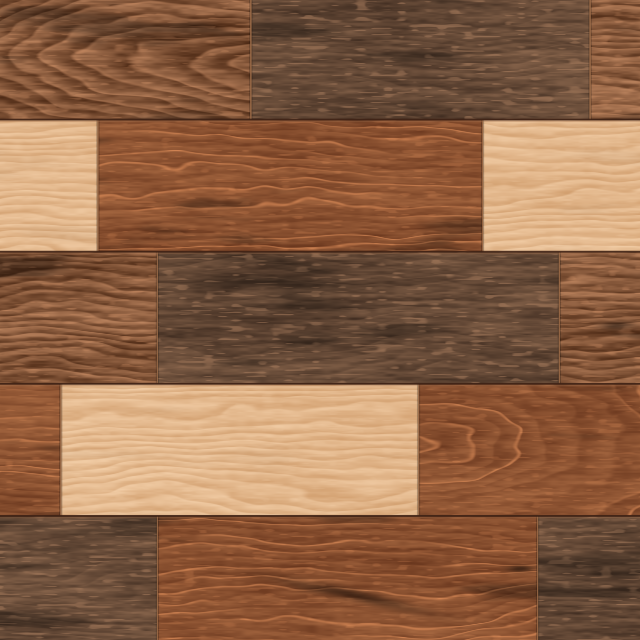
Give the GLSL for this texture, as a three.js fragment shader.

```glsl
varying vec2 vUv;

float hash(vec2 p) {
  vec3 q = fract(p.xyx * 0.1031);
  q += dot(q, q.yzx + 33.33);
  return fract((q.x + q.y) * q.z);
}

float noise(vec2 p) {
  vec2 i = floor(p), f = fract(p);
  f = f * f * (3.0 - 2.0 * f);
  return mix(mix(hash(i), hash(i + vec2(1.0, 0.0)), f.x),
             mix(hash(i + vec2(0.0, 1.0)), hash(i + 1.0), f.x), f.y);
}

float fbm(vec2 p) {
  float sum = 0.0, gain = 0.533;
  for (int i = 0; i < 4; i++) {
    sum += gain * noise(p);
    p = p * 2.03 + 7.1;
    gain *= 0.5;
  }
  return sum;
}

// Left and right joint of each row, counted from the bottom
vec2 rowJoints(float row) {
  if (row < 0.5) return vec2(0.246, 0.840);
  if (row < 1.5) return vec2(0.095, 0.654);
  if (row < 2.5) return vec2(0.246, 0.874);
  if (row < 3.5) return vec2(0.153, 0.754);
  return vec2(0.392, 0.922);
}

// Wood of the outer and the middle planks: 0 ash, 1 cherry, 2 walnut, 3 smoked
vec2 rowWoods(float row) {
  if (row < 0.5) return vec2(3.0, 1.0);
  if (row < 1.5) return vec2(1.0, 0.0);
  if (row < 2.5) return vec2(2.0, 3.0);
  if (row < 3.5) return vec2(0.0, 1.0);
  return vec2(2.0, 3.0);
}

float smudge(vec2 p, vec2 center, vec2 radius) {
  vec2 q = (p - center) / radius;
  return exp(-dot(q, q));
}

void main() {
  vec2 p = vUv;

  // Plank layout
  float level = (p.y + 0.0124) / 0.2064;
  float row = floor(level);
  vec2 joints = rowJoints(row);
  float column = step(joints.x, p.x) + step(joints.y, p.x);
  bool middle = column == 1.0;
  float wood = middle ? rowWoods(row).y : rowWoods(row).x;
  float seed = row * 3.0 + column;
  vec2 g = p + seed * vec2(1.37, 2.19);

  // Growth rings, straight or arched around a center
  float warp = fbm(g * vec2(3.5, 9.0));
  float depth = p.y;
  if (row == 4.0 && column == 0.0) depth = length((p - vec2(0.46, 0.9)) * vec2(0.25, 1.0));
  if (row == 1.0 && column == 2.0) depth = length((p - vec2(0.60, 0.30)) * vec2(0.28, 1.0));
  float rings = depth * 68.0 + warp * 5.0 + 2.0 * noise(vec2(depth * 24.0, seed * 5.3));
  float phase = fract(rings);
  float ring = smoothstep(0.0, 0.75, phase) * (1.0 - smoothstep(0.82, 1.0, phase));
  float vein = smoothstep(0.68, 0.86, phase) * (1.0 - smoothstep(0.86, 1.0, phase));
  vein *= smoothstep(0.38, 0.68, noise(vec2(g.x * 5.0, floor(rings) * 3.7 + seed)));
  vein *= 0.55 + 0.45 * noise(g * vec2(90.0, 200.0));

  // Fibres, pores and broad tone
  float cloud = fbm(g * vec2(2.5, 14.0)) - 0.5;
  float fibre = noise(g * vec2(14.0, 190.0)) - 0.5;
  float pore = noise(g * vec2(70.0, 400.0)) - 0.5;
  float fleck = smoothstep(0.70, 0.92, noise(g * vec2(48.0, 310.0) + 9.0));

  // Palette and grain strength of each wood
  vec3 deep, pale;
  float ringGain, veinGain, fleckGain, grainGain;
  if (wood < 0.5) {
    deep = vec3(0.82, 0.62, 0.43); pale = vec3(0.96, 0.82, 0.67);
    ringGain = 0.38; veinGain = 0.10; fleckGain = 0.12; grainGain = 0.6;
  } else if (wood < 1.5) {
    deep = vec3(0.42, 0.22, 0.12); pale = vec3(0.68, 0.43, 0.27);
    ringGain = 0.22; veinGain = 0.70; fleckGain = 0.24; grainGain = 0.8;
  } else if (wood < 2.5) {
    deep = vec3(0.36, 0.21, 0.12); pale = vec3(0.69, 0.48, 0.34);
    ringGain = 0.48; veinGain = 0.22; fleckGain = 0.26; grainGain = 1.0;
  } else {
    deep = vec3(0.27, 0.19, 0.14); pale = vec3(0.54, 0.40, 0.30);
    ringGain = 0.16; veinGain = 0.10; fleckGain = 0.48; grainGain = 1.0;
  }
  float shade = 0.46 + ringGain * (ring - 0.5)
    + grainGain * (0.75 * cloud + 0.42 * fibre + 0.32 * pore);
  vec3 color = mix(deep, pale, clamp(shade, -0.15, 1.15));
  color = mix(color, min(pale * 1.25, vec3(0.97, 0.84, 0.70)),
              clamp(veinGain * vein + fleckGain * fleck, 0.0, 1.0));

  // Dark mineral stains and knots
  float stain = 0.45 * smoothstep(0.60, 0.78, fbm(g * vec2(4.0, 26.0) + 3.0));
  vec2 bent = p + vec2(0.0, 0.035 * (warp - 0.5));
  if (row == 0.0 && middle) {
    vec2 slanted = bent + vec2(0.0, 0.2 * (p.x - 0.55));
    stain += 0.7 * smudge(slanted, vec2(0.55, 0.073), vec2(0.11, 0.009));
    stain += 0.8 * smudge(bent, vec2(0.813, 0.117), vec2(0.020, 0.006));
  }
  if (row == 2.0) {
    stain += 0.55 * smudge(bent, vec2(0.43, 0.553), vec2(0.12, 0.008));
    stain += 0.7 * smudge(bent, vec2(0.963, 0.482), vec2(0.025, 0.007));
  }
  color *= 1.0 - min(stain, 0.75) * (wood < 0.5 ? 0.06 : 0.65);

  // Joints: pale bevel on the ends, shadow between rows
  float side = min(abs(p.x - joints.x), abs(p.x - joints.y));
  color = mix(color, color * 0.65, 0.7 * (1.0 - smoothstep(0.0015, 0.0035, side)));
  color = mix(color, vec3(0.61, 0.42, 0.28), 0.85 * (1.0 - smoothstep(0.0004, 0.0019, side)));
  float seam = (fract(level + 0.5) - 0.5) * 0.2064;
  float bevel = 1.0 - smoothstep(0.0006, 0.0022, abs(seam + 0.0026));
  color = mix(color, vec3(0.60, 0.41, 0.28), 0.35 * bevel);
  color = mix(color, vec3(0.24, 0.13, 0.08), 0.9 * (1.0 - smoothstep(0.0006, 0.0023, abs(seam))));

  gl_FragColor = vec4(color, 1.0);
}
```
